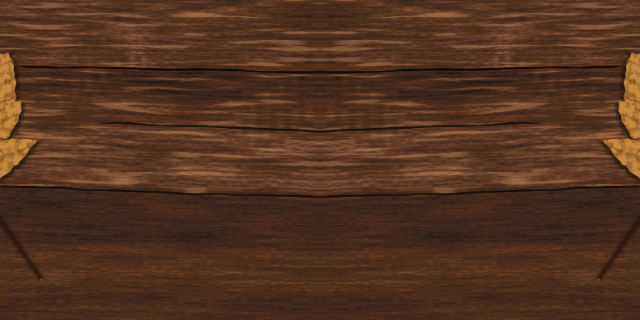
A WebGL 1 fragment shader for this texture:

```glsl
precision highp float;
// Weathered wooden boards, mirrored about the centre, with golden leaves at both sides.
uniform vec2 u_resolution;

vec2 gradient(vec2 cell) {
  float a = 6.2832 * fract(sin(dot(cell, vec2(127.1, 311.7))) * 43758.5);
  return vec2(cos(a), sin(a));
}

float gradientNoise(vec2 p) {
  vec2 i = floor(p), f = fract(p);
  vec2 u = f * f * f * (f * (f * 6.0 - 15.0) + 10.0);
  vec2 e = vec2(1.0, 0.0);
  float low = mix(dot(gradient(i), f), dot(gradient(i + e), f - e), u.x);
  float high = mix(dot(gradient(i + e.yx), f - e.yx), dot(gradient(i + 1.0), f - 1.0), u.x);
  return mix(low, high, u.y);
}

float band(float v, float low, float high, float soft) {
  return smoothstep(low - soft, low + soft, v) - smoothstep(high - soft, high + soft, v);
}

float blob(vec2 p, vec2 centre, vec2 size) {
  vec2 d = (p - centre) / size;
  return exp(-dot(d, d));
}

// Height along the grain lines, which sag towards the centre.
float grainHeight(vec2 p) {
  float slope = 0.036 - 0.02 * smoothstep(0.6, 0.8, p.y);
  return p.y + p.x * slope * smoothstep(0.05, 0.35, p.y);
}

float crack(vec2 g, float height, float start, float width) {
  float wiggle = 0.006 * gradientNoise(vec2(g.x * 9.0, height * 40.0));
  float thickness = width * (0.8 + 0.9 * gradientNoise(vec2(g.x * 14.0, height * 70.0)));
  float core = 1.0 - smoothstep(thickness * 0.4, thickness + 0.003, abs(g.y - height - wiggle));
  return core * smoothstep(start, start + 0.06, g.x);
}

vec3 woodPalette(float t) {
  vec3 c = mix(vec3(0.15, 0.10, 0.075), vec3(0.24, 0.15, 0.11), smoothstep(-0.2, 0.15, t));
  c = mix(c, vec3(0.31, 0.18, 0.11), smoothstep(0.12, 0.4, t));
  c = mix(c, vec3(0.40, 0.24, 0.15), smoothstep(0.38, 0.66, t));
  c = mix(c, vec3(0.50, 0.33, 0.22), smoothstep(0.64, 0.92, t));
  return mix(c, vec3(0.62, 0.41, 0.24), smoothstep(0.95, 1.4, t));
}

vec3 wood(vec2 p) {
  vec2 g = vec2(p.x, grainHeight(p));
  g.y += 0.006 * gradientNoise(vec2(p.x * 4.0, p.y * 14.0));
  float upper = smoothstep(0.40, 0.43, g.y);

  // Broad tones of the boards
  float tone = 0.50 + 0.08 * band(g.y, 0.43, 0.60, 0.02);
  tone -= 0.32 * band(g.y, 0.71, 0.79, 0.018);
  tone -= 0.34 * band(g.y, 0.24, 0.417, 0.02);
  tone -= 0.11 * band(g.y, 0.10, 0.24, 0.02);
  tone -= 0.25 * (1.0 - smoothstep(0.06, 0.12, g.y));
  tone -= 0.12 * smoothstep(0.75, 1.0, p.x) * smoothstep(0.6, 0.95, p.y);
  tone += 0.22 * gradientNoise(vec2(p.x * 3.0, g.y * 16.0));

  // Long streaks and short fibres
  float streak = gradientNoise(vec2(p.x * 4.0, g.y * 62.0));
  float fine = gradientNoise(vec2(p.x * 9.0 + 7.0, g.y * 115.0));
  float fibre = gradientNoise(vec2(p.x * 45.0, g.y * 190.0 + 3.0));
  tone += (0.42 * streak + 0.42 * fine) * mix(0.5, 1.0, upper) + 0.28 * fibre;
  tone += 0.35 * upper * smoothstep(0.18, 0.45, streak + 0.4 * fine);

  // Worn patches
  float worn = blob(p, vec2(0.43, 0.83), vec2(0.04, 0.045));
  worn += 0.6 * blob(p, vec2(0.51, 0.79), vec2(0.05, 0.018));
  worn += 0.5 * blob(p, vec2(0.90, 0.55), vec2(0.04, 0.018));
  tone += worn * (0.3 + 0.4 * fibre);

  vec3 colour = woodPalette(tone);
  float gap = crack(g, 0.793, 0.03, 0.0035);
  gap = max(gap, 0.85 * crack(g, 0.625, 0.28, 0.0025));
  gap = max(gap, 0.9 * crack(g, 0.418, -0.1, 0.0025));
  return mix(colour, vec3(0.07, 0.045, 0.035), gap);
}

// Signed distance to a leaf lobe; span is bottom and top, widths likewise.
float lobe(vec2 p, vec2 span, vec2 widths, float bulge) {
  float t = clamp((p.y - span.x) / (span.y - span.x), 0.0, 1.0);
  float width = mix(widths.x, widths.y, t) + bulge * 4.0 * t * (1.0 - t);
  return max((p.x - width) * 0.8, max(span.x - p.y, p.y - span.y));
}

float leaf(vec2 p) {
  p += 0.008 * vec2(gradientNoise(p * 55.0), gradientNoise(p * 40.0 + 9.0));
  float d = lobe(p, vec2(0.684, 0.832), vec2(0.047, 0.030), 0.008);
  d = min(d, lobe(p, vec2(0.565, 0.686), vec2(0.021, 0.064), 0.015));
  return min(d, lobe(p, vec2(0.445, 0.563), vec2(0.004, 0.116), 0.010));
}

vec3 leafColour(vec2 p) {
  float mottling = gradientNoise(p * 45.0) + 0.6 * gradientNoise(p * 110.0);
  vec3 c = mix(vec3(0.61, 0.39, 0.16), vec3(0.77, 0.54, 0.24), smoothstep(-0.45, 0.25, mottling));
  float rib = abs(fract((p.y - 0.45 * p.x) * 17.0) - 0.5);
  return c * (0.84 + 0.16 * smoothstep(0.0, 0.12, rib));
}

float segment(vec2 p, vec2 a, vec2 b) {
  vec2 d = b - a;
  return length(p - a - d * clamp(dot(p - a, d) / dot(d, d), 0.0, 1.0));
}

void main() {
  vec2 p = gl_FragCoord.xy / u_resolution.y;
  p.x = 0.5 * u_resolution.x / u_resolution.y - abs(p.x - 0.5 * u_resolution.x / u_resolution.y);
  float aa = 1.0 / u_resolution.y;
  vec3 colour = wood(p);

  // Stem with its shadow and knob
  vec2 root = vec2(-0.01, 0.328), tip = vec2(0.128, 0.130);
  float stem = segment(p, root, tip);
  colour *= 1.0 - 0.4 * (1.0 - smoothstep(0.0, 0.018, stem));
  colour = mix(colour, vec3(0.20, 0.10, 0.065), 1.0 - smoothstep(0.003, 0.003 + aa, stem));
  float knob = length(p - vec2(0.130, 0.124));
  colour = mix(colour, vec3(0.38, 0.23, 0.15), 1.0 - smoothstep(0.005, 0.005 + aa, knob));

  // Leaf over its soft shadow
  float shadow = leaf(p + vec2(-0.004, 0.008));
  colour *= 1.0 - 0.5 * (1.0 - smoothstep(-0.004, 0.014, shadow));
  colour = mix(colour, leafColour(p), 1.0 - smoothstep(-aa, aa, leaf(p)));
  gl_FragColor = vec4(colour, 1.0);
}
```
